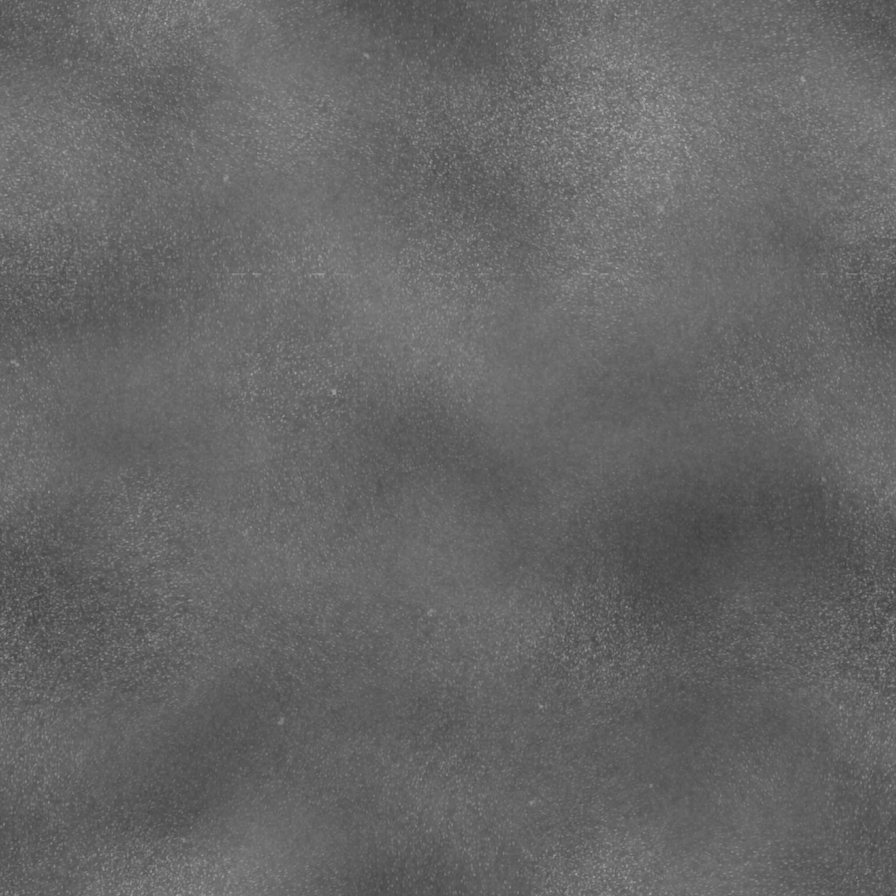
Give the GLSL for this texture, as a Shadertoy shader.

```glsl
// Draws a worn dark grey slate with soft clouds, brushed flecks and pale dust.

vec2 hash2(vec2 p) {
    vec3 h = fract(p.xyx * vec3(0.1031, 0.1030, 0.0973));
    h += dot(h, h.yzx + 33.33);
    return fract((h.xx + h.yz) * h.zy);
}

// Smooth value noise; wraps after a whole number of cells per unit.
float noise(vec2 uv, vec2 cells, float seed) {
    vec2 p = uv * cells;
    vec2 i = floor(p);
    vec2 f = fract(p);
    f = f * f * (3.0 - 2.0 * f);
    float a = hash2(mod(i, cells) + seed).x;
    float b = hash2(mod(i + vec2(1, 0), cells) + seed).x;
    float c = hash2(mod(i + vec2(0, 1), cells) + seed).x;
    float d = hash2(mod(i + vec2(1, 1), cells) + seed).x;
    return mix(mix(a, b, f.x), mix(c, d, f.x), f.y);
}

// Wrapping cellular dots of varied brightness, stretched with their cells.
float flecks(vec2 uv, vec2 cells, float radius, float seed) {
    vec2 p = uv * cells;
    vec2 i = floor(p);
    float light = 0.0;
    for (int y = -1; y <= 1; y++)
    for (int x = -1; x <= 1; x++) {
        vec2 cell = i + vec2(x, y);
        vec2 id = mod(cell, cells) + seed;
        vec2 centre = cell + 0.1 + 0.8 * hash2(id);
        float strength = hash2(id + 71.0).y;
        float spot = 1.0 - smoothstep(0.3 * radius, radius, length(p - centre));
        light = max(light, spot * strength * strength);
    }
    return light;
}

// Broad smoky patches, wider than tall, bent by periodic sines.
float clouds(vec2 uv) {
    vec2 turn = 6.28318 * uv;
    vec2 w = uv + 0.03 * vec2(sin(turn.y * 2.0 + 1.0), sin(turn.x * 2.0 + 0.6))
                + 0.012 * sin(turn.yx * 5.0 + 2.0);
    return 0.60 * noise(w, vec2(4, 6), 3.0)
         + 0.30 * noise(w, vec2(6, 10), 19.0)
         + 0.10 * noise(w, vec2(14, 20), 41.0);
}

// Six brushing directions, each showing only inside its own soft patches.
float brushing(vec2 uv) {
    float sum = 0.0;
    for (int k = 0; k < 6; k++) {
        float angle = float(k) * 0.5236;
        float seed = float(k) * 37.0;
        // Whole-number axes keep the rotated grid periodic.
        vec2 axis = round(2.0 * vec2(cos(angle), sin(angle)));
        vec2 q = vec2(dot(uv, axis), dot(uv, vec2(-axis.y, axis.x)));
        float patchMask = smoothstep(0.4, 0.85, noise(uv, vec2(6, 7), seed + 5.0));
        float hatch = noise(q, vec2(26, 130), seed + 11.0) - 0.5;
        sum += patchMask * (0.105 * flecks(q, vec2(80, 125), 0.46, seed) + 0.028 * hatch);
    }
    return sum;
}

void mainImage(out vec4 fragColor, in vec2 fragCoord) {
    vec2 uv = fragCoord / iResolution.xy;

    float grey = 0.383 + 0.26 * (clouds(uv) - 0.5);
    grey += brushing(uv);

    // Mottling and fine grain
    grey += 0.016 * (noise(uv, vec2(64), 7.0) - 0.5);
    grey += 0.030 * (noise(uv, vec2(210), 13.0) - 0.5);
    grey += 0.036 * (noise(uv, vec2(420), 29.0) - 0.5);
    grey += 0.045 * flecks(uv, vec2(190), 0.38, 53.0);

    // Sparse crumbly dust spots
    float crumble = smoothstep(0.2, 0.75, noise(uv, vec2(260), 83.0));
    grey += 0.22 * crumble * flecks(uv, vec2(6), 0.04, 97.0);

    // Faint broken scratch across the slab
    float scratch = 1.0 - smoothstep(0.0005, 0.0018, abs(uv.y - 0.694));
    float gaps = smoothstep(0.5, 0.9, noise(uv, vec2(180, 1), 61.0))
               * smoothstep(0.3, 0.7, noise(uv, vec2(14, 1), 67.0));
    grey += 0.10 * scratch * gaps;

    fragColor = vec4(vec3(grey), 1.0);
}
```
